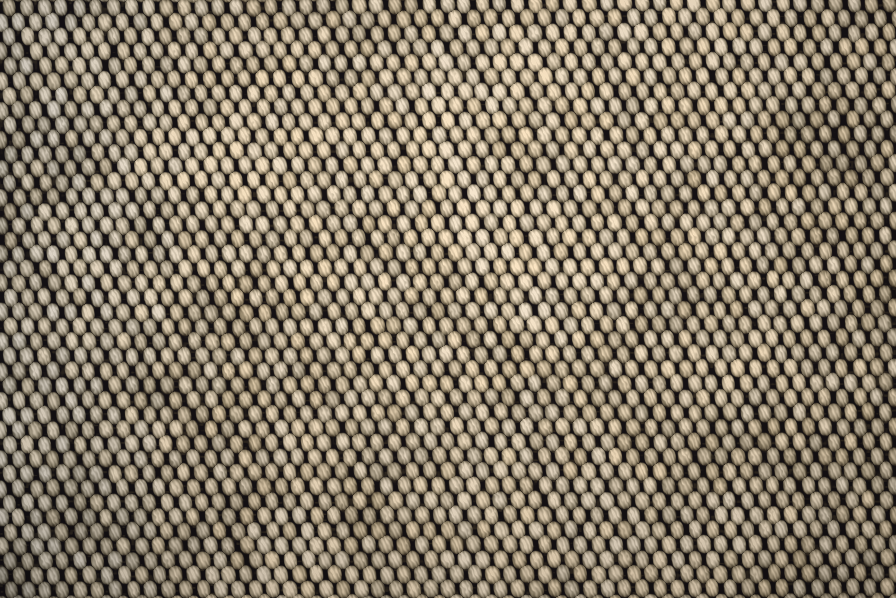
A Shadertoy shader for this texture:

```glsl
// Coarse woven cloth: staggered rows of plump beige yarn beads over dark slots.

#define REPEATS vec2(51.0, 41.0)       // beads across, rows down
#define BEAD_RADIUS vec2(0.415, 0.65)  // in cells
#define ROUNDNESS 2.5                  // 2 is an ellipse, more is boxier
#define LEAN 0.12                      // slant of each bead
#define JITTER 0.11                    // placement irregularity
#define FIBRE_COUNT 4.0                // twisted strands per cell
#define FIBRE_DEPTH 0.10
#define WEAR 0.18                      // tone variation between beads
#define GAP_COLOR vec3(0.075, 0.06, 0.07)
#define SHADE_COLOR vec3(0.22, 0.185, 0.135)
#define YARN_COLOR vec3(0.55, 0.50, 0.405)
#define LIGHT_COLOR vec3(0.91, 0.84, 0.735)

float hash(vec2 p) {
    return fract(sin(dot(p, vec2(127.1, 311.7))) * 43758.5453);
}

float noise(vec2 p) {
    vec2 i = floor(p), f = fract(p);
    f = f * f * (3.0 - 2.0 * f);
    return mix(mix(hash(i), hash(i + vec2(1, 0)), f.x),
               mix(hash(i + vec2(0, 1)), hash(i + vec2(1, 1)), f.x), f.y);
}

// Rounded-box distance measure: 0 at the bead centre, 1 on its rim.
float rim(vec2 q) {
    vec2 a = pow(abs(q) + 1e-4, vec2(ROUNDNESS));
    return a.x + a.y;
}

// Finds the bead covering p: local position in xy, id in zw.
vec4 nearestBead(vec2 p, vec2 radius) {
    vec4 best = vec4(9.0);
    for (int dy = -1; dy <= 1; dy++) {
        float row = floor(p.y) + float(dy);
        float shift = 0.5 * mod(row, 2.0);
        for (int dx = -1; dx <= 1; dx++) {
            vec2 id = vec2(floor(p.x - shift) + float(dx), row);
            vec2 wobble = vec2(hash(id + 3.1), hash(id + 7.7)) - 0.5;
            vec2 center = id + vec2(0.5 + shift, 0.5) + JITTER * wobble;
            float size = 0.93 + 0.14 * hash(id + 11.3);
            vec2 q = (p - center) / (radius * vec2(size, 1.0));
            q.x += LEAN * q.y;
            if (rim(q) < rim(best.xy)) best = vec4(q, id);
        }
    }
    return best;
}

// Maps a tone of 0..1 to shaded yarn colour.
vec3 yarnRamp(float tone) {
    vec3 lower = mix(SHADE_COLOR, YARN_COLOR, clamp(2.0 * tone, 0.0, 1.0));
    return mix(lower, LIGHT_COLOR, clamp(2.0 * tone - 1.0, 0.0, 1.0));
}

void mainImage(out vec4 fragColor, in vec2 fragCoord) {
    vec2 uv = fragCoord / iResolution.xy;
    vec2 p = uv * REPEATS;
    float pixel = REPEATS.x / iResolution.x;

    // Rows rise faintly to the right and drift a little
    p.y -= 0.3 * uv.x;
    p += 0.2 * (vec2(noise(uv * 4.0), noise(uv * 4.0 + 40.0)) - 0.5);

    // Slots open a little towards the sides
    float side = abs(uv.x - 0.5) * 2.0;
    vec2 radius = BEAD_RADIUS * vec2(1.03 - 0.07 * side, 1.0);
    vec4 bead = nearestBead(p, radius);
    vec2 q = bead.xy, id = bead.zw;
    float r = rim(q);

    // Rounded shading, lit from the upper left
    float tone = 0.89 - 0.68 * r - 0.20 * r * r * r;
    tone += dot(q, vec2(-0.07, 0.13));

    // Steep, uneven strands and fine fuzz
    float fuzz = noise(p * vec2(6.0, 4.0) + 17.0);
    float twist = q.x * radius.x + 0.32 * q.y * radius.y + 0.12 * (fuzz - 0.5);
    float strand = sin(6.2832 * (FIBRE_COUNT * twist + hash(id + 5.0)));
    float visible = 1.0 - smoothstep(0.3, 1.0, pixel * FIBRE_COUNT);
    tone += FIBRE_DEPTH * strand * mix(0.6, 1.0, visible);
    tone += 0.16 * (fuzz - 0.5);

    // Wear: each bead differs, with broad mottling
    tone += WEAR * (hash(id) - 0.5);
    tone += 0.16 * (noise(uv * vec2(12.0, 8.0) + 9.0) - 0.5);
    tone += 0.14 * (noise(uv * vec2(4.0, 3.0) + 31.0) - 0.5);

    vec3 yarn = yarnRamp(clamp(tone, 0.0, 1.0));
    float warmth = hash(id + 23.0) - 0.5;
    yarn *= 1.0 + warmth * vec3(0.03, 0.0, -0.06);

    // Dark slots with a few loose fibres
    float loose = smoothstep(0.6, 1.0, noise(p * vec2(4.0, 5.0) + 61.0));
    vec3 gap = mix(GAP_COLOR, SHADE_COLOR, 0.7 * loose);
    float edge = (1.0 - pow(r, 1.0 / ROUNDNESS)) * radius.x;
    float cover = smoothstep(-0.6 * pixel, 0.6 * pixel + 0.02, edge);
    vec3 color = mix(gap, yarn, cover);

    // Broad lighting: brighter above the middle, cooler at the left
    vec2 fromLight = uv - vec2(0.52, 0.64);
    color *= 1.07 - 0.42 * dot(fromLight, fromLight);
    color *= mix(vec3(0.97, 1.0, 1.05), vec3(1.0), smoothstep(0.0, 0.3, uv.x));

    fragColor = vec4(clamp(color, 0.0, 1.0), 1.0);
}
```
